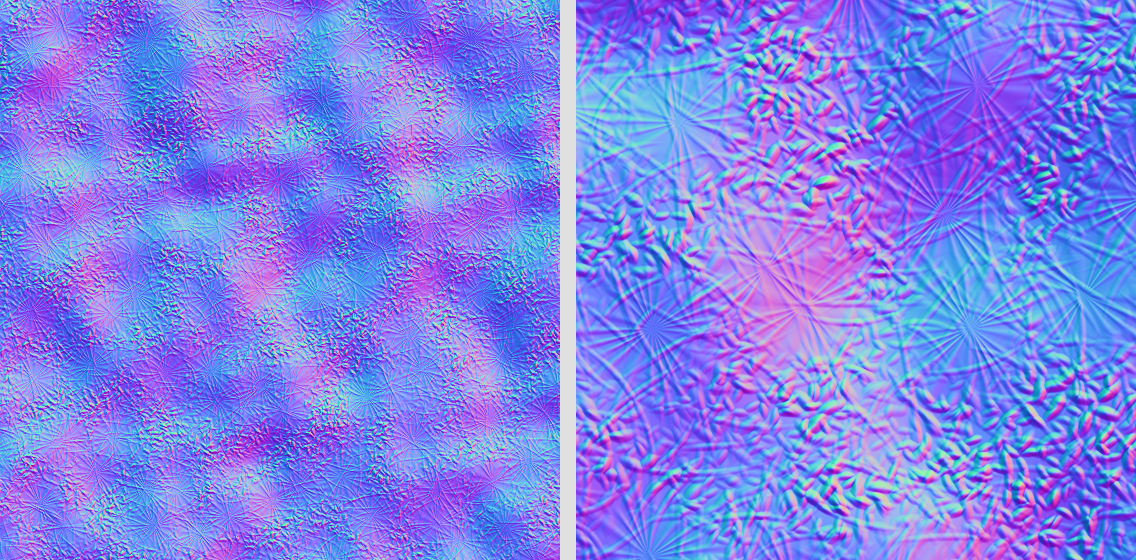
Left: the whole. Right: its middle third, enlarged.
Give the GLSL for this texture map, as a Shadertoy shader.

```glsl
const float TAU = 6.2831853;

vec3 hash3(vec2 p) {
    vec3 q = fract(p.xyx * vec3(0.1031, 0.1030, 0.0973));
    q += dot(q, q.yxz + 33.33);
    return fract((q.xxy + q.yzz) * q.zyx);
}

// Slope of broad rolling ground: layered sines, mostly running top to bottom
vec2 rollingSlope(vec2 p, float strength) {
    vec2 slope = vec2(0.0);
    for (int i = 0; i < 18; i++) {
        float k = float(i);
        vec3 rnd = hash3(vec2(k + 3.0, 7.0 * k + 1.0));
        float angle = 1.2 + (rnd.x - 0.5) * 2.6;
        vec2 dir = vec2(cos(angle), sin(angle));
        float freq = 2.5 + 0.55 * k;
        slope += dir * cos(TAU * (dot(p, dir) * freq + rnd.y)) / (1.0 + 0.08 * k);
    }
    return slope * strength;
}

// One bent, tapered, randomly turned stroke per cell; size is half length and half width
float strokes(vec2 p, float cells, vec2 size, float bend, float seed) {
    p *= cells;
    vec2 base = floor(p);
    float height = 0.0;
    for (int y = -1; y <= 1; y++)
    for (int x = -1; x <= 1; x++) {
        vec2 cell = base + vec2(x, y);
        vec3 rnd = hash3(cell + seed);
        vec2 d = p - cell - rnd.xy;
        float angle = rnd.z * TAU;
        float c = cos(angle), s = sin(angle);
        vec2 q = vec2(c * d.x + s * d.y, c * d.y - s * d.x);
        q.y += bend * (rnd.x - 0.5) * q.x * q.x;
        q /= size;
        float body = max(0.0, 1.0 - dot(q, q));
        height = max(height, body * body * mix(0.4, 1.0, fract(rnd.z * 17.0 + rnd.y)));
    }
    return height;
}

// Radiating ridges around cell points: x = height, y = distance to nearest point
vec2 bursts(vec2 p, float cells) {
    p *= cells;
    vec2 base = floor(p);
    float height = 0.0, nearest = 2.0;
    for (int y = -1; y <= 1; y++)
    for (int x = -1; x <= 1; x++) {
        vec2 cell = base + vec2(x, y);
        vec3 rnd = hash3(cell + 51.0);
        vec2 d = p - cell - rnd.xy;
        float r = length(d);
        float a = atan(d.y, d.x);
        float rays = floor(15.0 + 9.0 * rnd.z);
        float ridge = 0.5 + 0.5 * sin(a * rays + 2.5 * sin(a * 4.0 + TAU * rnd.x));
        float reach = 0.6 + 0.2 * sin(a * 7.0 + TAU * rnd.y);
        height += r * ridge * ridge * (1.0 - smoothstep(0.2, reach, r));
        nearest = min(nearest, r);
    }
    return vec2(height, nearest);
}

// Uneven clustering of the crumbs, 0 to 1
float patches(vec2 p) {
    return 0.5 + 0.5 * sin(23.0 * p.x + 3.0 * sin(17.0 * p.y))
                     * sin(29.0 * p.y + 3.0 * sin(19.0 * p.x));
}

float surfaceHeight(vec2 p) {
    vec2 burst = bursts(p, 10.0);
    float height = 0.004 * burst.x;

    // Long thin fibres of equal width
    for (int i = 0; i < 4; i++) {
        float cells = 14.0 * pow(1.36, float(i));
        vec2 size = vec2(0.98, 0.0026 * cells);
        height += 0.0014 * strokes(p, cells, size, 0.7, 19.0 * float(i));
    }

    // Short crumbs gather away from the burst centres
    float crumbs = smoothstep(0.15, 0.6, burst.y) * mix(0.25, 1.0, patches(p));
    height += crumbs * 0.0072 * strokes(p, 75.0, vec2(0.75, 0.32), 0.5, 101.0);
    height += crumbs * 0.0042 * strokes(p, 120.0, vec2(0.8, 0.34), 0.5, 173.0);
    return height;
}

// Finite difference slope of the fine relief
vec2 fineSlope(vec2 p, float stepSize) {
    float here = surfaceHeight(p);
    float right = surfaceHeight(p + vec2(stepSize, 0.0));
    float above = surfaceHeight(p + vec2(0.0, stepSize));
    return (vec2(right, above) - here) / stepSize;
}

void mainImage(out vec4 fragColor, in vec2 fragCoord) {
    vec2 p = fragCoord / iResolution.y;
    vec2 slope = rollingSlope(p, 0.19) + fineSlope(p, 0.0012);
    vec3 normal = normalize(vec3(-slope, 1.0));
    fragColor = vec4(0.5 + 0.5 * normal, 1.0);
}
```
